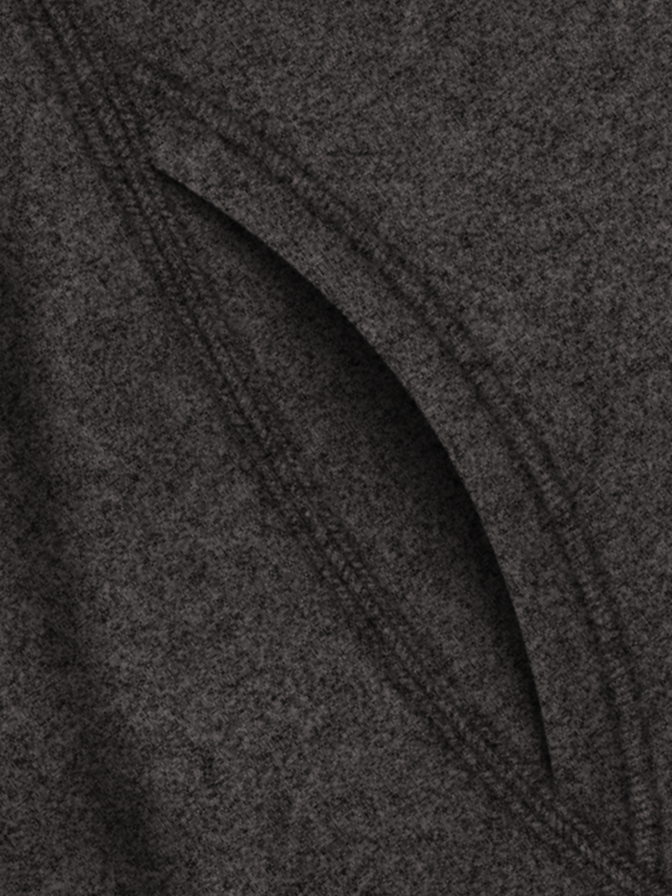
A Shadertoy shader for this texture:

```glsl
const int CURVE_STEPS = 28;
const vec3 WOOL_TINT = vec3(1.03, 0.965, 0.945);

float hash(vec2 p) {
    vec3 q = fract(vec3(p.xyx) * 0.1031);
    q += dot(q, q.yzx + 33.33);
    return fract((q.x + q.y) * q.z);
}

float noise(vec2 p) {
    vec2 i = floor(p), f = fract(p);
    f = f * f * (3.0 - 2.0 * f);
    return mix(mix(hash(i), hash(i + vec2(1, 0)), f.x),
               mix(hash(i + vec2(0, 1)), hash(i + vec2(1, 1)), f.x), f.y);
}

float bell(float x, float width) {
    return exp(-x * x / (width * width));
}

vec2 bezier(vec2 a, vec2 b, vec2 c, vec2 d, float t) {
    vec2 ab = mix(a, b, t), bc = mix(b, c, t), cd = mix(c, d, t);
    return mix(mix(ab, bc, t), mix(bc, cd, t), t);
}

// x: signed distance (positive to the upper right), y: arc length, z: parameter
vec3 curveCoords(vec2 p, vec2 a, vec2 b, vec2 c, vec2 d) {
    vec3 nearest = vec3(10.0, 0.0, 0.0);
    float travelled = 0.0;
    vec2 start = a;
    for (int i = 1; i <= CURVE_STEPS; i++) {
        vec2 end = bezier(a, b, c, d, float(i) / float(CURVE_STEPS));
        vec2 along = end - start, q = p - start;
        float h = clamp(dot(q, along) / dot(along, along), 0.0, 1.0);
        float dist = length(q - along * h);
        float side = along.x * q.y - along.y * q.x < 0.0 ? -1.0 : 1.0;
        if (dist < abs(nearest.x)) {
            nearest = vec3(side * dist, travelled + h * length(along),
                           (float(i - 1) + h) / float(CURVE_STEPS));
        }
        travelled += length(along);
        start = end;
    }
    return nearest;
}

// Rounded row of slanted threads
float stitchRow(float offset, float s, float halfWidth, float pitch, float slant) {
    float u = offset / halfWidth;
    float phase = fract(s / pitch + slant * u);
    float thread = smoothstep(0.0, 0.38, 0.5 - abs(phase - 0.5));
    return max(1.0 - u * u, 0.0) * mix(0.35, 1.0, thread);
}

// Felted grain: fine fibres, specks and soft mottling
float feltGrain(vec2 p) {
    vec2 r = vec2(0.8 * p.x + 0.6 * p.y, 0.8 * p.y - 0.6 * p.x);
    float fibres = noise(r * vec2(350.0, 210.0)) - 0.5;
    float crossFibres = noise(r.yx * vec2(330.0, 170.0) + 71.0) - 0.5;
    float specks = noise(p * 125.0 + 19.0) - 0.5;
    float mottling = noise(p * 38.0 + 5.0) - 0.5;
    return 0.72 * fibres + 0.66 * crossFibres + 0.42 * specks + 0.24 * mottling;
}

// Broad light on the cloth and the soft fold at the left
float clothLight(vec2 p) {
    vec3 fold = curveCoords(p, vec2(-0.01, 1.08), vec2(0.03, 0.80),
                            vec2(0.05, 0.42), vec2(0.25, -0.02));
    float light = 0.198 + 0.03 * bell(length(p - vec2(0.85, 1.05)), 0.40);
    light += 0.025 * bell(length(p - vec2(0.38, 0.28)), 0.24);
    float depth = smoothstep(0.0, 0.25, fold.z) * (1.0 - 0.45 * fold.z);
    light -= 0.10 * depth * bell(fold.x + 0.01, 0.048);
    light += 0.025 * bell(fold.x - 0.085, 0.05);
    light -= 0.035 * bell(length(p - vec2(0.17, 0.08)), 0.14);
    return light + 0.018 * (noise(p * 7.0) - 0.5);
}

void mainImage(out vec4 fragColor, in vec2 fragCoord) {
    vec2 p = fragCoord / iResolution.x;
    vec3 seam = curveCoords(p, vec2(0.061, 1.351), vec2(0.290, 0.906),
                            vec2(0.465, 0.358), vec2(0.981, -0.021));
    vec3 hem = curveCoords(p, vec2(0.165, 1.247), vec2(0.580, 1.035),
                           vec2(0.960, 0.615), vec2(0.964, -0.021));
    vec3 lip = curveCoords(p, vec2(0.222, 1.090), vec2(0.556, 0.889),
                           vec2(0.760, 0.635), vec2(0.830, 0.135));
    float light = clothLight(p);

    // Pocket band with a rolled lip
    float onBand = smoothstep(-0.002, 0.003, lip.x) * smoothstep(0.003, -0.003, hem.x)
                 * smoothstep(0.0, 0.02, seam.x);
    float bandLight = 0.212 + 0.028 * bell(lip.x - 0.018, 0.025) - 0.04 * lip.z * lip.z;
    bandLight -= 0.055 * bell(hem.x + 0.018, 0.012);
    light = mix(light, bandLight, onBand);

    // Shadow inside the opening
    float shadowWidth = 0.010 + 0.088 * pow(sin(3.14159 * clamp(lip.z, 0.0, 1.0)), 1.4);
    float shadow = bell(lip.x, shadowWidth) * smoothstep(0.003, -0.003, lip.x);
    shadow *= smoothstep(1.0, 0.96, lip.z) * smoothstep(0.0, 0.02, seam.x);
    light *= 1.0 - 0.74 * shadow;

    // Curved hem stitching
    float fray = 0.005 * (noise(p * 95.0) - 0.5);
    float hemWidth = mix(0.016, 0.021, hem.z);
    float hemMask = smoothstep(hemWidth + 0.004, hemWidth - 0.002, abs(hem.x + fray));
    hemMask *= smoothstep(0.0, 0.03, hem.z);
    float hemThread = stitchRow(hem.x, hem.y, hemWidth, 0.0135, 0.28);
    light *= 1.0 - 0.24 * bell(hem.x - hemWidth - 0.004, 0.006);
    light = mix(light, 0.105 + 0.13 * hemThread, hemMask * 0.85);

    // Triple-row seam, broader near its top end
    float seamWidth = 0.031 + 0.009 * smoothstep(0.31, 0.26, seam.y);
    float seamMask = smoothstep(seamWidth + 0.003, seamWidth - 0.003, abs(seam.x + fray));
    float row = seam.x / seamWidth;
    float seamThread = stitchRow(row - 0.12, seam.y, 0.36, 0.015, 0.55);
    seamThread = max(seamThread, 0.85 * stitchRow(row + 0.63, seam.y, 0.34, 0.013, -0.45));
    seamThread = max(seamThread, 0.85 * stitchRow(row - 0.76, seam.y, 0.28, 0.013, -0.45));
    light *= 1.0 - 0.28 * bell(abs(seam.x) - seamWidth - 0.003, 0.009);
    light = mix(light, 0.10 + 0.135 * seamThread, seamMask * 0.88);

    light *= max(1.0 + feltGrain(p), 0.25);
    fragColor = vec4(clamp(light * WOOL_TINT, 0.0, 1.0), 1.0);
}
```
